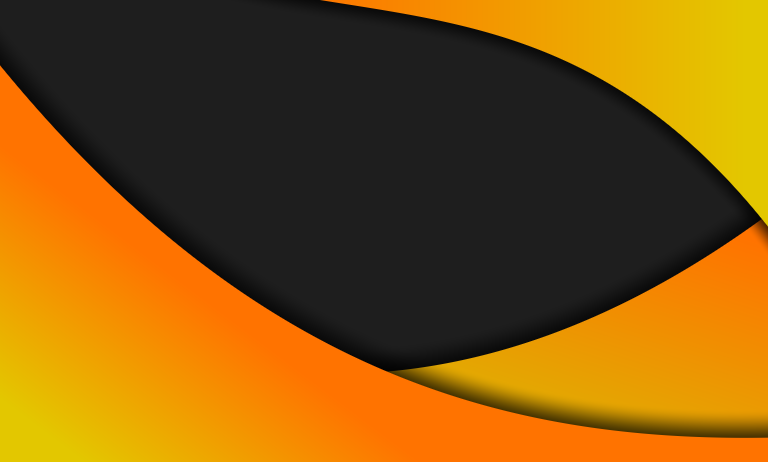
Give the GLSL for this background, as a Shadertoy shader.

```glsl
const float ASPECT = 1.67;

// Edge cubics: height = a + b*t + c*t^2 + d*t^3
const vec4 TOP_EDGE = vec4(1.0, -0.1545, 0.0630, -0.3824);
const vec2 TOP_SPAN = vec2(0.6957, 0.9609);   // start, length
const vec4 LEFT_EDGE = vec4(0.8587, -2.030, 1.615, -0.391);
const vec2 LEFT_SPAN = vec2(0.0, 1.67);
const vec4 RIGHT_EDGE = vec4(0.1957, 0.088, 0.389, 0.0);
const vec2 RIGHT_SPAN = vec2(0.8413, 1.0);

const vec3 CHARCOAL = vec3(0.118);
const vec3 ORANGE = vec3(1.0, 0.45, 0.0);
const vec3 AMBER = vec3(0.89, 0.66, 0.01);
const vec3 YELLOW = vec3(0.89, 0.78, 0.0);

const float TOP_SHADOW = 0.042;
const float LEFT_SHADOW = 0.062;
const float RIGHT_SHADOW = 0.058;
const float SHADOW_STRENGTH = 0.78;

// Approximate signed distance to an edge, positive above it
float edgeDistance(vec2 p, vec4 k, vec2 span) {
    float t = (p.x - span.x) / span.y;
    float height = k.x + t * (k.y + t * (k.z + t * k.w));
    float slope = (k.y + t * (2.0 * k.z + 3.0 * t * k.w)) / span.y;
    return (p.y - height) / sqrt(1.0 + slope * slope);
}

// Light left beside a panel at distance d
float shade(float d, float width) {
    return 1.0 - SHADOW_STRENGTH * (1.0 - smoothstep(-0.25 * width, width, d));
}

// Smooth coverage of the side where d is negative
float cover(float d) {
    return clamp(0.5 - d * iResolution.y, 0.0, 1.0);
}

// Linear ramp from 0 to 1 along a direction
float ramp(vec2 p, vec2 direction, float start, float end) {
    return clamp((dot(p, direction) - start) / (end - start), 0.0, 1.0);
}

void mainImage(out vec4 fragColor, in vec2 fragCoord) {
    vec2 p = fragCoord / iResolution.xy * vec2(ASPECT, 1.0);

    float top = -edgeDistance(p, TOP_EDGE, TOP_SPAN);
    float left = edgeDistance(p, LEFT_EDGE, LEFT_SPAN);
    float right = edgeDistance(p, RIGHT_EDGE, RIGHT_SPAN);

    // Panel gradients
    vec3 topColor = mix(ORANGE, YELLOW, ramp(p, vec2(1.0, 0.0), 0.65, 1.62));
    vec3 leftColor = mix(ORANGE, YELLOW, ramp(p, vec2(-0.6, -0.8), -0.55, -0.11));
    vec3 rightColor = mix(ORANGE, AMBER, ramp(p, vec2(-0.3, -0.95), -0.95, -0.48));

    // Dark field, then the right panel lying on it
    vec3 color = CHARCOAL * shade(right, RIGHT_SHADOW);
    color = mix(color, rightColor, cover(right));

    // Front panels and the shadows they cast
    color *= shade(top, TOP_SHADOW) * shade(left, LEFT_SHADOW);
    color = mix(color, topColor, cover(top));
    color = mix(color, leftColor, cover(left));

    fragColor = vec4(color, 1.0);
}
```
